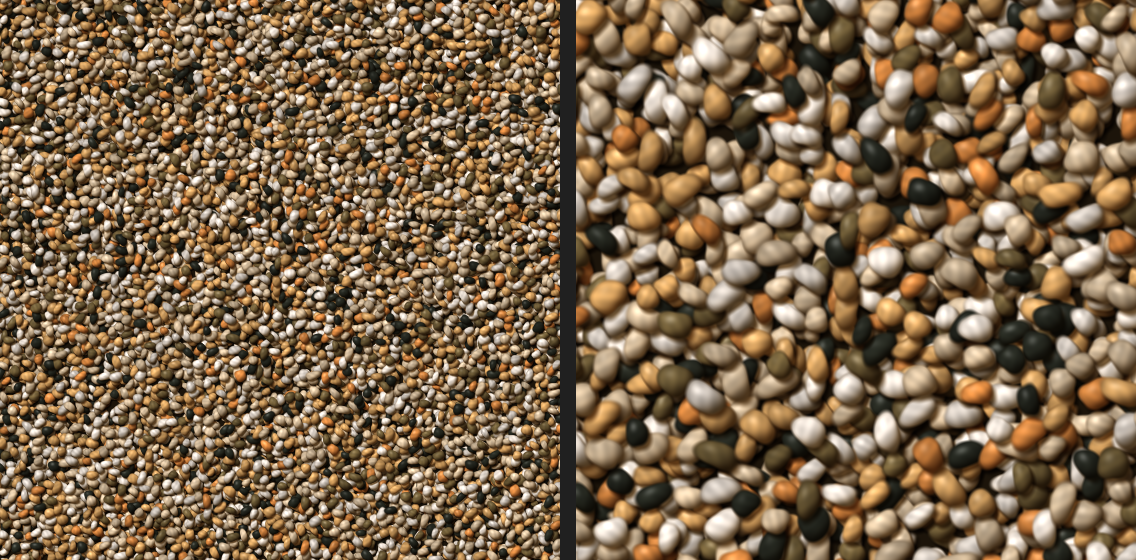
Left, the full canvas; right, a detail of the centre.
This texture is drawn by a three.js fragment shader. Its source:

```glsl
// Draws a dense bed of small wet pebbles in cream, honey, olive and slate, lit from the upper left.
varying vec2 vUv;

const int LAYERS = 4;
const float TOP_CELLS = 49.0;      // pebble cells across the canvas, top layer
const float CELLS_STEP = 3.0;      // deeper layers hold smaller pebbles
const float EDGE = 0.055;          // half width of the soft edge, in cells
const vec2 SHADOW_SHIFT = vec2(0.10, -0.13);

const vec3 GROUND = vec3(0.11, 0.08, 0.04);
const vec3 SHADE_TINT = vec3(0.38, 0.30, 0.19);
const vec3 WHITE = vec3(0.85, 0.81, 0.77);
const vec3 BEIGE = vec3(0.79, 0.70, 0.58);
const vec3 HONEY = vec3(0.79, 0.60, 0.36);
const vec3 ORANGE = vec3(0.80, 0.50, 0.24);
const vec3 OLIVE = vec3(0.42, 0.35, 0.21);
const vec3 SLATE = vec3(0.14, 0.15, 0.12);

float hash(vec2 cell, float seed) {
  vec3 p = fract(vec3(cell.xyx + seed * 17.3) * vec3(0.1031, 0.1030, 0.0973));
  p += dot(p, p.yzx + 33.33);
  return fract((p.x + p.y) * p.z);
}

mat2 rotation(float angle) {
  float c = cos(angle);
  float s = sin(angle);
  return mat2(c, -s, s, c);
}

// Slow layered sines that gather dark pebbles into loose groups.
float drift(vec2 p) {
  return sin(p.x * 17.0 + 3.0 * sin(p.y * 9.0)) * sin(p.y * 21.0 + 2.0 * sin(p.x * 13.0));
}

// Stone colour for a random pick from 0 (dark) to 1 (pale).
vec3 stoneColor(float pick, float tone) {
  vec3 color = SLATE;
  color = mix(color, OLIVE, step(0.10, pick));
  color = mix(color, ORANGE, step(0.21, pick));
  color = mix(color, HONEY, step(0.27, pick));
  color = mix(color, BEIGE, step(0.48, pick));
  color = mix(color, WHITE, step(0.76, pick));
  return color * mix(0.84, 1.10, tone);
}

// Lumpy rounded outline: 0 at the centre, 1 on the rim.
float outline(vec2 q, float seed) {
  vec2 a = abs(q);
  float squareness = mix(2.0, 2.9, fract(seed * 7.0));
  float r = pow(pow(a.x, squareness) + pow(a.y, squareness), 1.0 / squareness);
  float angle = atan(q.y, q.x + 0.0001);
  float lumps = 0.05 * sin(2.0 * angle + seed * 40.0) + 0.06 * sin(3.0 * angle + seed * 90.0);
  return r / (1.0 + lumps);
}

// Lit surface of one domed stone at local position q.
vec3 shadeStone(vec3 albedo, vec2 q, mat2 turn, float rim, float seed) {
  vec3 light = normalize(vec3(-0.45, 0.60, 0.66));
  vec3 normal = normalize(vec3((q * turn) * 0.85, sqrt(max(1.0 - 0.72 * rim * rim, 0.05))));
  float lit = smoothstep(-0.20, 0.78, dot(normal, light));
  lit *= mix(1.0, 0.72, smoothstep(0.70, 1.05, rim));
  float mottle = sin(q.x * 5.0 + seed * 50.0) * sin(q.y * 4.0 + 3.0 * q.x + seed * 80.0);
  vec3 color = albedo * (1.0 + 0.09 * mottle) * mix(SHADE_TINT, vec3(1.05), lit);
  float glint = pow(max(dot(normal, normalize(light + vec3(0.0, 0.0, 1.0))), 0.0), 26.0);
  return color + glint * mix(0.04, 0.24, fract(seed * 13.0));
}

// Lays one stone, with its cast shadow, over the colour below.
vec3 layPebble(vec3 below, vec2 offset, vec2 cell, float layer, float gather) {
  float seed = hash(cell, layer + 1.0);
  float pick = clamp(hash(cell, layer + 11.0) + 0.05 * gather, 0.0, 1.0);
  float size = mix(0.34, 0.49, hash(cell, layer + 21.0));
  float aspect = sqrt(mix(1.0, 1.85, hash(cell, layer + 31.0)));
  vec2 radii = size * vec2(aspect, 1.0 / aspect);
  mat2 turn = rotation(6.2832 * hash(cell, layer + 41.0));

  float shadow = outline(turn * (offset - SHADOW_SHIFT) / radii, seed);
  vec3 color = below * mix(SHADE_TINT * 1.1, vec3(1.0), smoothstep(0.75, 1.25, shadow));

  vec2 q = turn * offset / radii;
  float rim = outline(q, seed);
  float cover = 1.0 - smoothstep(-EDGE, EDGE, (rim - 1.0) * radii.y);
  vec3 albedo = stoneColor(pick, hash(cell, layer + 51.0));
  return mix(color, shadeStone(albedo, q, turn, min(rim, 1.1), seed), cover);
}

// Lays a jittered grid of stones.
vec3 layBed(vec3 below, vec2 uv, float layer, float cells) {
  vec2 p = uv * cells + layer * vec2(5.37, 9.71);
  vec2 home = floor(p);
  vec3 color = below;
  for (int y = -1; y <= 1; y++) {
    for (int x = -1; x <= 1; x++) {
      vec2 cell = home + vec2(float(x), float(y));
      vec2 jitter = vec2(hash(cell, layer + 61.0), hash(cell, layer + 71.0));
      vec2 center = cell + mix(vec2(0.1), vec2(0.9), jitter);
      color = layPebble(color, p - center, cell, layer, drift(cell / cells));
    }
  }
  return color;
}

void main() {
  vec3 color = GROUND;
  for (int i = 0; i < LAYERS; i++) {
    float layer = float(i);
    float depth = float(LAYERS - 1) - layer;
    color = layBed(color, vUv, layer, TOP_CELLS + CELLS_STEP * depth);
  }
  gl_FragColor = vec4(clamp(color, 0.0, 1.0), 1.0);
}
```
